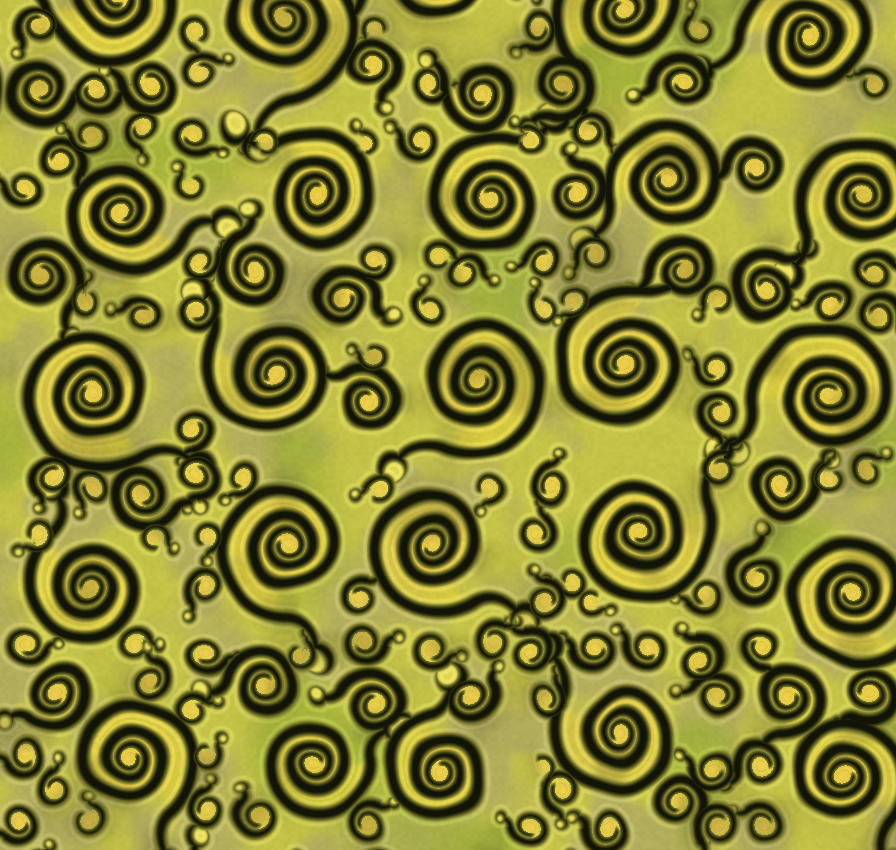
This pattern is drawn by a Shadertoy shader. Its source:

```glsl
// Dense ornament of dark scroll spirals on mottled yellow-green ground.
// Three sizes of logarithmic spirals are scattered on jittered grids, shrunk to
// fit between the larger ones, and joined by curling tails with drop-shaped buds.

#define LARGE_CELL 0.21      // grid step of the largest spirals, in canvas widths
#define LAYER_RATIO 0.55     // size ratio between successive layers
#define SMALLEST 0.0125      // spirals with less room than this are left out
#define GROWTH 0.64          // log of the radius growth per turn
#define CORE_RADIUS 0.009    // radius at which the spiral line ends
#define HALF_LINE 0.0064     // half the line width
#define TAIL_SPAN 1.8        // angle of the tail arc
#define WOBBLE 0.007         // hand-drawn distortion

const float TAU = 6.28319;

float hash(vec2 p) { return fract(sin(dot(p, vec2(127.1, 311.7))) * 43758.5); }

float noise(vec2 p) {
    vec2 i = floor(p), f = fract(p);
    f = f * f * (3.0 - 2.0 * f);
    return mix(mix(hash(i), hash(i + vec2(1, 0)), f.x),
               mix(hash(i + vec2(0, 1)), hash(i + vec2(1, 1)), f.x), f.y);
}

float cellSize(float layer) { return LARGE_CELL * pow(LAYER_RATIO, layer); }

// Centre (xy) and wished radius (z) of the spiral in one grid cell
vec3 candidate(vec2 cell, float layer) {
    vec2 seed = cell + 37.0 * layer;
    vec2 jitter = vec2(hash(seed + 3.1), hash(seed + 8.7)) - 0.5;
    return cellSize(layer) * vec3(cell + 0.5 + 0.4 * jitter, mix(0.31, 0.43, hash(seed + 5.3)));
}

float gapToLarge(vec2 c) {
    float gap = 1.0;
    vec2 base = floor(c / cellSize(0.0));
    for (int n = 0; n < 9; n++) {
        vec3 s = candidate(base + vec2(n % 3, n / 3) - 1.0, 0.0);
        gap = min(gap, length(c - s.xy) - 0.88 * s.z);
    }
    return gap;
}

float gapToMedium(vec2 c) {
    float gap = 1.0;
    vec2 base = floor(c / cellSize(1.0));
    for (int n = 0; n < 9; n++) {
        vec3 s = candidate(base + vec2(n % 3, n / 3) - 1.0, 1.0);
        s.z = min(s.z, gapToLarge(s.xy));
        if (s.z > SMALLEST) gap = min(gap, length(c - s.xy) - 0.88 * s.z);
    }
    return gap;
}

// Spiral of outer radius R: x = distance to its line, y = depth inside its outline
vec2 spiralShape(vec2 q, float R) {
    float r = max(length(q), 1e-4);
    float t = fract(atan(q.y, q.x) / TAU + 1.0);
    float turn = t + min(floor(log(r / R) / GROWTH - t + 0.5), -1.0);
    float lineRadius = R * exp(GROWTH * turn);
    float lastTurn = -log(R / CORE_RADIUS) / GROWTH;
    float taper = smoothstep(lastTurn, lastTurn + 0.2, turn);
    float line = abs(r - lineRadius) - min(HALF_LINE, 0.23 * lineRadius) * taper + 0.006 * (1.0 - taper);
    float depth = R * exp(GROWTH * (t - 1.0)) - r;
    if (t > 0.75 && r > R * exp(-GROWTH)) depth = min(depth, -q.y);
    return vec2(line, depth);
}

// Tail leaving the arm in an opposite curve: x = line distance, y = depth inside the bud
vec2 tailShape(vec2 q, float R) {
    float bend = 0.48 * R, bud = clamp(0.2 * R, 0.005, 0.013);
    vec2 v = q - vec2(R + bend, 0.0);
    float a = atan(v.y, -v.x);
    float arc = a > 0.0 && a < TAIL_SPAN
        ? abs(length(v) - bend) - min(HALF_LINE, 0.2 * R) * (1.0 - 0.4 * a / TAIL_SPAN) : 1.0;
    vec2 e = v - bend * vec2(-cos(TAIL_SPAN), sin(TAIL_SPAN));
    float depth = bud - length(e);
    float shadow = length(e + vec2(0.35, -0.35) * bud) - 1.35 * bud;
    return vec2(max(min(arc, shadow), depth), depth);
}

void mainImage(out vec4 fragColor, in vec2 fragCoord) {
    vec2 uv = fragCoord / iResolution.x;
    vec2 p = uv + WOBBLE * (vec2(noise(uv * 24.0), noise(uv * 24.0 + 51.0)) - 0.5);
    float ink = 1.0, tail = 1.0, cover = -1.0, bud = -1.0, warmth = 0.0;

    // Lay out the spirals from large to small
    for (int l = 0; l < 3; l++) {
        float layer = float(l);
        vec2 base = floor(p / cellSize(layer));
        for (int n = 0; n < 9; n++) {
            vec2 cell = base + vec2(n % 3, n / 3) - 1.0;
            vec3 s = candidate(cell, layer);
            vec2 q = p - s.xy;
            if (length(q) > 2.1 * s.z + 0.015) continue;
            if (l > 0) s.z = min(s.z, gapToLarge(s.xy));
            if (l > 1) s.z = min(s.z, gapToMedium(s.xy));
            if (s.z < SMALLEST) continue;
            float a = TAU * hash(cell + 17.0 * layer + 0.7);
            q = mat2(cos(a), -sin(a), sin(a), cos(a)) * q;
            if (hash(cell + 2.9) > 0.5) q.y = -q.y;
            vec2 scroll = spiralShape(q, s.z), curl = tailShape(q, s.z);
            ink = min(max(ink, scroll.y), scroll.x);
            cover = max(cover, scroll.y);
            tail = min(tail, curl.x);
            bud = max(bud, curl.y);
            warmth = max(warmth, 1.0 - smoothstep(0.1, 0.85, length(q) / s.z));
        }
    }
    float d = min(max(tail, cover), ink);

    // Mottled ground, warmer inside the spirals
    float mottle = 0.6 * noise(uv * 13.0) + 0.4 * noise(uv * 31.0 + 9.0);
    vec3 color = mix(vec3(0.70, 0.68, 0.36), vec3(0.77, 0.76, 0.28), smoothstep(0.3, 0.6, mottle));
    color = mix(color, vec3(0.60, 0.68, 0.20), 0.7 * smoothstep(0.55, 0.85, noise(uv * 9.0 + 23.0)));
    color = mix(color, vec3(0.86, 0.80, 0.24), 0.7 * smoothstep(-0.002, 0.012, cover));
    color = mix(color, vec3(0.88, 0.73, 0.22), 0.6 * warmth);
    color = mix(color, vec3(0.87, 0.83, 0.33), smoothstep(-0.001, 0.003, min(bud, -cover)));
    color *= 1.0 - 0.3 * smoothstep(0.5, 0.9, noise(uv * 22.0 + 70.0)) * exp(-max(d, 0.0) * 90.0);
    color += 0.07 * exp(-pow((d - 0.0055) / 0.002, 2.0)) + 0.03 * (noise(uv * 260.0) - 0.5);

    // Dark lines with soft olive shoulders
    color = mix(vec3(0.44, 0.44, 0.16), color, smoothstep(0.0, 0.0035, d));
    color = mix(vec3(0.20, 0.21, 0.05), color, smoothstep(-0.0022, 0.0008, d));
    color = mix(vec3(0.07, 0.08, 0.03), color, smoothstep(-0.004, -0.0015, d));
    fragColor = vec4(color, 1.0);
}
```
